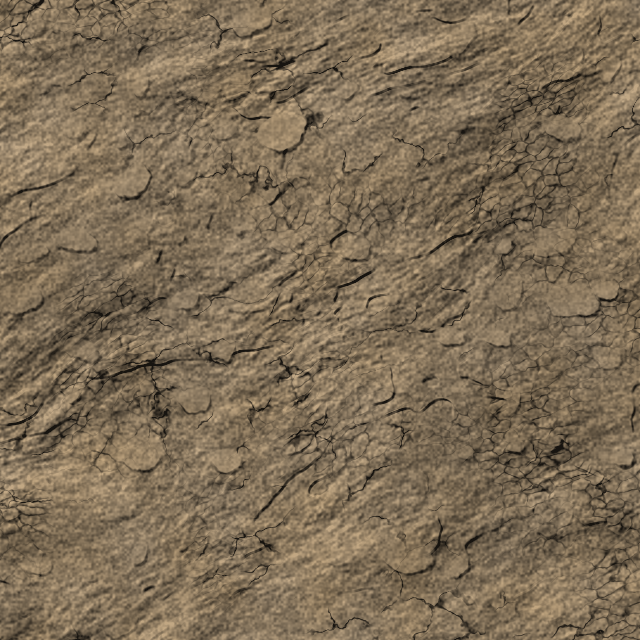
Reproduce this texture procedurally as a WebGL 1 fragment shader.

```glsl
precision highp float;
// Dry, cracked earth with slanted ridges, broken ledges and half-buried stones.
uniform vec2 u_resolution;

const vec2 TO_LIGHT = vec2(-0.6, 0.8);

float hash(vec2 p) {
  vec3 q = fract(p.xyx * 0.1031);
  q += dot(q, q.yzx + 33.33);
  return fract((q.x + q.y) * q.z);
}

vec2 hash2(vec2 p) {
  return vec2(hash(p), hash(p + 57.3));
}

float noise(vec2 p) {
  vec2 i = floor(p), f = fract(p);
  f = f * f * (3.0 - 2.0 * f);
  return mix(mix(hash(i), hash(i + vec2(1, 0)), f.x),
             mix(hash(i + vec2(0, 1)), hash(i + vec2(1, 1)), f.x), f.y);
}

float fbm(vec2 p) {
  float sum = 0.0, amp = 0.5;
  for (int i = 0; i < 4; i++) {
    sum += amp * noise(p);
    p = mat2(0.96, 0.28, -0.28, 0.96) * p * 2.03 + 17.1;
    amp *= 0.5;
  }
  return sum;
}

mat2 turn(float a) {
  return mat2(cos(a), -sin(a), sin(a), cos(a));
}

// Coordinates stretched along the slanted lie of the soil, gently bent.
vec2 alongGrain(vec2 p) {
  vec2 bend = vec2(noise(p * 5.0), noise(p * 5.0 + 31.0)) - 0.5;
  return vec2(0.56, 1.0) * (turn(0.45) * (p + 0.08 * bend));
}

float relief(vec2 p) {
  vec2 g = alongGrain(p);
  return 0.8 * fbm(g * 15.0) + 0.05 * noise(g * 150.0) + 0.035 * noise(p * 190.0);
}

// Stepped height whose drops become ledges.
float terrace(vec2 p) {
  float t = 5.0 * fbm(alongGrain(p) * 9.0 + 9.0);
  return floor(t) + smoothstep(0.0, 0.08, fract(t));
}

// Gap between the two nearest cell centres: zero on a crack.
float crackGap(vec2 p) {
  vec2 cell = floor(p);
  float nearest = 9.0, second = 9.0;
  for (int y = -1; y <= 1; y++) {
    for (int x = -1; x <= 1; x++) {
      vec2 c = cell + vec2(x, y);
      float d = length(c + hash2(c) - p);
      second = min(second, max(nearest, d));
      nearest = min(nearest, d);
    }
  }
  return second - nearest;
}

// Stones: x is the visible body, y the shadow thrown away from the light.
vec2 stones(vec2 p) {
  p *= 12.0;
  vec2 cell = floor(p), found = vec2(0.0);
  float ragged = 0.4 * (fbm(p * 2.2) - 0.47);
  for (int y = -1; y <= 1; y++) {
    for (int x = -1; x <= 1; x++) {
      vec2 c = cell + vec2(x, y), h = hash2(c + 4.0);
      if (h.x > 0.5) continue;
      mat2 tilt = turn(0.4 + 1.6 * (hash(c + 21.0) - 0.5));
      vec2 q = p - c - 0.25 - 0.5 * hash2(c + 11.0);
      float size = 0.12 + 0.25 * h.y * h.y - ragged;
      float edge = length(tilt * q * vec2(0.7, 1.15)) - size;
      float shadowEdge = length(tilt * (q + TO_LIGHT * 0.075) * vec2(0.7, 1.15)) - size;
      float bare = 0.3 + 0.7 * hash(c + 71.0);
      float body = smoothstep(0.03, -0.03, edge);
      float shade = smoothstep(0.03, -0.03, shadowEdge) * (1.0 - body);
      found = max(found, bare * vec2(body, shade));
    }
  }
  return found;
}

void main() {
  vec2 p = gl_FragCoord.xy / u_resolution.y;
  vec2 g = alongGrain(p);
  vec2 stone = stones(p);
  float soil = 1.0 - stone.x;

  // Broad patches, lit relief and fine grit.
  float tone = 0.515 + 0.2 * (fbm(p * 4.0 + 3.0) - 0.47);
  float slope = relief(p) - relief(p + TO_LIGHT * 0.0025);
  float rough = mix(0.5, 1.3, noise(p * 7.0 + 40.0)) * (1.0 - 0.6 * stone.x);
  tone += clamp(4.8 * slope, -0.23, 0.16) * rough;
  tone += (0.2 * (noise(p * 270.0) - 0.5) + 0.1 * (noise(p * 130.0 + 7.0) - 0.5)) * (1.0 - 0.4 * stone.x);

  // Stones, then broken ledges.
  tone += 0.09 * stone.x - 0.33 * stone.y;
  float drop = terrace(p) - terrace(p + TO_LIGHT * 0.0042);
  float broken = smoothstep(0.45, 0.72, fbm(p * 13.0 + 60.0) + 0.08) * soil;
  tone += broken * (0.1 * clamp(drop, 0.0, 1.0) - 0.42 * clamp(-drop, 0.0, 1.0));

  // Coarse and fine crack networks, frayed into short runs.
  vec2 wobble = 0.04 * vec2(fbm(p * 34.0), fbm(p * 34.0 + 50.0));
  float coarse = 1.0 - smoothstep(0.0, 0.075, crackGap((g + wobble) * 17.0));
  float fine = 1.0 - smoothstep(0.0, 0.24, crackGap((g + 0.5 * wobble) * 68.0));
  float fray = smoothstep(0.3, 0.65, noise(p * 32.0 + 15.0));
  coarse *= 0.34 * fray * smoothstep(0.55, 0.75, noise(p * 8.0 + 80.0));
  fine *= 0.24 * mix(0.35, 1.0, fray) * smoothstep(0.42, 0.75, noise(p * 6.0 + 90.0));
  tone -= (coarse + fine) * soil;

  // Brown earth, drifting between ochre and grey.
  vec3 tint = mix(vec3(1.0, 0.85, 0.64), vec3(1.0, 0.885, 0.73), fbm(p * 14.0 + 25.0));
  gl_FragColor = vec4(clamp(tone, 0.09, 0.76) * tint, 1.0);
}
```
